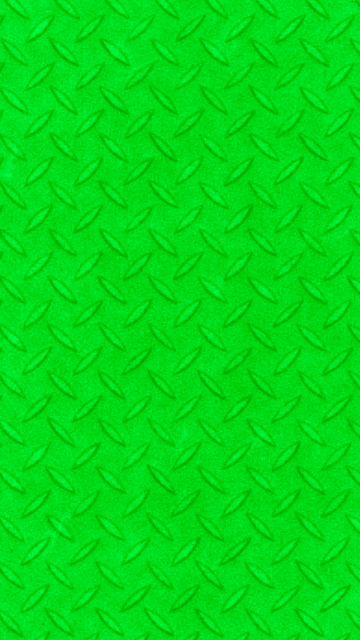
Give the GLSL for this texture, as a WebGL 1 fragment shader.

```glsl
precision highp float;
uniform vec2 u_resolution;

vec2 hash2(vec2 cell) {
  vec2 k = vec2(dot(cell, vec2(127.1, 311.7)), dot(cell, vec2(269.5, 183.3)));
  return fract(sin(k) * 43758.545) * 2.0 - 1.0;
}

float gradientNoise(vec2 p) {
  vec2 i = floor(p), f = fract(p);
  vec2 w = f * f * f * (f * (f * 6.0 - 15.0) + 10.0);
  float a = dot(hash2(i), f);
  float b = dot(hash2(i + vec2(1.0, 0.0)), f - vec2(1.0, 0.0));
  float c = dot(hash2(i + vec2(0.0, 1.0)), f - vec2(0.0, 1.0));
  float d = dot(hash2(i + 1.0), f - 1.0);
  return mix(mix(a, b, w.x), mix(c, d, w.x), w.y);
}

float fbm(vec2 p) {
  float sum = 0.0, amplitude = 1.0;
  for (int i = 0; i < 4; i++) {
    sum += amplitude * gradientNoise(p);
    p = p * 2.03 + 17.3;
    amplitude *= 0.6;
  }
  return sum;
}

// Pointed lens along x, from two overlapping circles
float lensDistance(vec2 p, float halfLength, float halfWidth) {
  float radius = (halfLength * halfLength + halfWidth * halfWidth) / (2.0 * halfWidth);
  return length(vec2(p.x, abs(p.y) + radius - halfWidth)) - radius;
}

// Brightness change from one raised lug; slant is 1 for / and -1 for its mirror
float lugShade(vec2 p, vec2 id, float slant, float grit, float pixel) {
  vec2 vary = hash2(id + slant * 31.7);
  float angle = slant * 0.77 + 0.04 * vary.x;
  float c = cos(angle), s = sin(angle);
  vec2 q = vec2(c * p.x + s * p.y, c * p.y - s * p.x);
  float d = lensDistance(q, 0.4 + 0.015 * vary.y, 0.094 + 0.007 * vary.x) + 0.014 * grit;

  float soft = max(0.016, pixel * 0.8);
  float inside = 1.0 - smoothstep(-soft, soft, d);
  float nearLug = 1.0 - smoothstep(0.37, 0.46, abs(q.x));
  float lower = smoothstep(0.04, -0.04, q.y);
  float rim = exp(-pow((d + 0.006) / 0.029, 2.0)) * nearLug;
  float halo = exp(-max(d, 0.0) / 0.05) * (1.0 - inside) * nearLug;
  float wear = 0.95 + 0.15 * vary.y + 0.6 * grit;

  float shade = -rim * mix(0.1, 0.165, lower) * wear;
  shade += inside * (0.015 + 0.035 * smoothstep(-0.02, -0.07, d) + 0.012 * vary.x);
  shade += halo * mix(0.04, -0.03, lower);
  return shade;
}

void main() {
  vec2 uv = gl_FragCoord.xy / u_resolution;
  vec2 p = gl_FragCoord.xy / u_resolution.x * 7.2;
  float pixel = 7.2 / u_resolution.x;
  float grit = gradientNoise(p * 9.0);

  // Broad lighting, mottling and pale scuffs
  float green = 0.85 + 0.03 * smoothstep(0.25, 0.75, length(uv - vec2(0.6, 0.48)));
  float mottle = fbm(p * 0.9);
  green += 0.034 * mottle;
  float scuff = fbm(vec2(p.x + p.y, 1.8 * (p.y - p.x)) * 0.8 + mottle);
  green += 0.06 * smoothstep(0.3, 0.75, scuff) * (0.8 + grit);
  green += 0.045 * fbm(p * 3.1 + 60.0);

  // Two interleaved lattices of lugs, leaning opposite ways
  vec2 lattice = (p - vec2(0.695 + 0.0085 * p.y, 0.83)) / vec2(1.0, 0.95);
  for (int i = 0; i < 2; i++) {
    vec2 cell = lattice + 0.5 * float(i);
    vec2 id = floor(cell + 0.5);
    vec2 local = (cell - id) * vec2(1.0, 0.95) + 0.01 * hash2(id + 5.0);
    green += lugShade(local, id, 1.0 - 2.0 * float(i), grit, pixel);
  }

  // Fine grain and sparse dark pits
  green += 0.1 * gradientNoise(p * 27.0) + 0.065 * gradientNoise(p * 15.0 + 40.0);
  green -= 0.1 * smoothstep(0.4, 0.65, gradientNoise(p * 11.0 + 90.0));

  green = clamp(green, 0.66, 0.98);
  gl_FragColor = vec4(0.0, green, max(0.01, (green - 0.795) * 1.5), 1.0);
}
```
